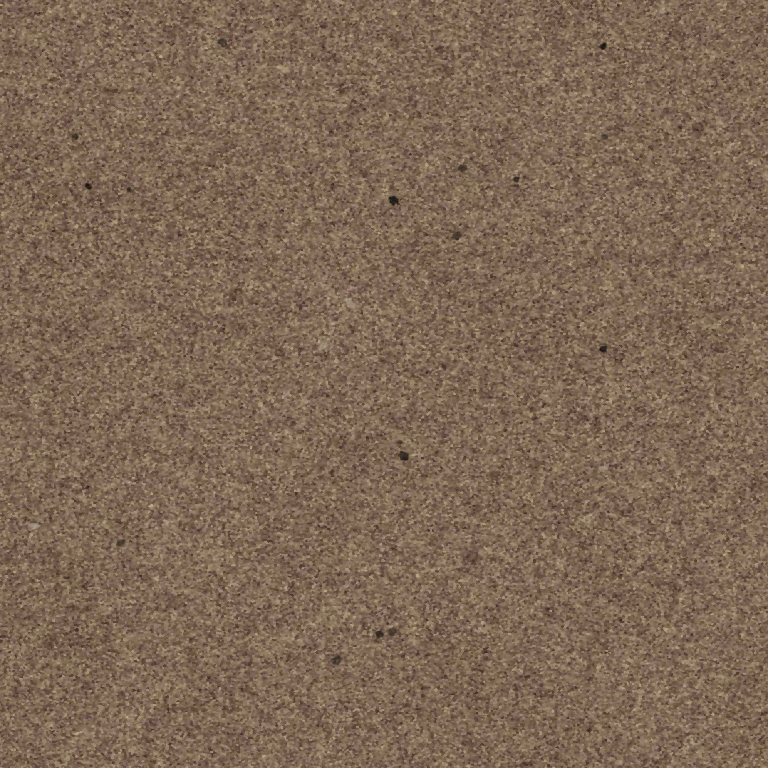
Reproduce this texture procedurally as a WebGL 2 fragment shader.

```glsl
#version 300 es
precision highp float;
// Packed sandy soil: softly blended Voronoi grains carry most of the contrast,
// gradient noise at several scales adds clumps and tan to umber drift, and
// scattered cells hold a few dark pits and pale chips.
uniform vec2 u_resolution;
out vec4 fragColor;

// Three independent random values in 0..1 for an integer cell.
vec3 hash3(vec2 cell, float seed) {
    uvec3 v = uvec3(ivec3(vec3(cell, seed)) + 4096) * 1664525u + 1013904223u;
    v.x += v.y * v.z; v.y += v.z * v.x; v.z += v.x * v.y;
    v ^= v >> 16u;
    v.x += v.y * v.z; v.y += v.z * v.x; v.z += v.x * v.y;
    return vec3(v >> 8u) / 16777216.0;
}

float cornerSlope(vec2 cell, vec2 offset, float seed) {
    float angle = 6.2832 * hash3(cell, seed).x;
    return dot(vec2(cos(angle), sin(angle)), offset);
}

float gradientNoise(vec2 p, float seed) {
    vec2 i = floor(p), f = fract(p);
    vec2 w = f * f * f * (f * (f * 6.0 - 15.0) + 10.0);
    vec2 e = vec2(1.0, 0.0);
    float low = mix(cornerSlope(i, f, seed),
                    cornerSlope(i + e.xy, f - e.xy, seed), w.x);
    float high = mix(cornerSlope(i + e.yx, f - e.yx, seed),
                     cornerSlope(i + e.xx, f - e.xx, seed), w.x);
    return mix(low, high, w.y);
}

// Tone (x) and hue shift (y) of the grains around p.
vec2 grains(vec2 p) {
    vec2 cell = floor(p), sum = vec2(0.0);
    float total = 0.0;
    for (int y = -1; y <= 1; y++)
    for (int x = -1; x <= 1; x++) {
        vec2 id = cell + vec2(x, y);
        vec3 place = hash3(id, 1.0), look = hash3(id, 2.0);
        vec2 d = p - id - place.xy;
        float weight = exp(-11.0 * dot(d, d));
        sum += weight * vec2(look.x + look.y + place.z - 1.5, look.z - 0.5);
        total += weight;
    }
    return sum / max(total, 1e-6);
}

// Coverage by sparse, turned ellipses; x is coverage, y a random shade.
vec2 specks(vec2 uv, float density, float chance, vec2 size, float seed) {
    vec2 p = uv * density, cell = floor(p), result = vec2(0.0);
    float rough = 0.45 * gradientNoise(uv * 210.0, seed + 3.0);
    float pixel = 1.0 / u_resolution.y;
    for (int y = -1; y <= 1; y++)
    for (int x = -1; x <= 1; x++) {
        vec2 id = cell + vec2(x, y);
        vec3 place = hash3(id, seed), look = hash3(id, seed + 1.0);
        float cluster = smoothstep(-0.1, 0.4, gradientNoise(id / density * 3.5, seed + 2.0));
        if (place.z > chance * (0.3 + 2.2 * cluster)) continue;
        float turn = (look.x - 0.5) * 1.8;
        vec2 d = (p - id - place.xy) / density;
        d = mat2(cos(turn), -sin(turn), sin(turn), cos(turn)) * d;
        vec2 radius = size * (0.6 + 0.7 * look.y);
        float edge = (length(d / radius) - 1.0 + rough) * min(radius.x, radius.y);
        float soft = 0.0007 + 0.5 * pixel;
        float cover = 1.0 - smoothstep(-soft, soft, edge);
        if (cover > result.x) result = vec2(cover, look.z);
    }
    return result;
}

void main() {
    vec2 uv = gl_FragCoord.xy / u_resolution.y;
    vec2 grain = grains(uv * vec2(310.0, 370.0));

    // Clumps are slightly wider than tall.
    float fine = gradientNoise(uv * vec2(170.0, 215.0), 11.0);
    float clump = gradientNoise(uv * vec2(75.0, 98.0), 12.0);
    float patchy = gradientNoise(uv * vec2(27.0, 34.0), 13.0);
    float broad = gradientNoise(uv * 6.0, 14.0);
    float tone = 0.13 * grain.x + 0.1 * fine + 0.075 * clump + 0.045 * patchy + 0.025 * broad;
    float hue = 0.06 * grain.y + 0.035 * clump + 0.03 * patchy + 0.02 * fine;

    vec3 color = vec3(0.498, 0.412, 0.336);
    color += tone * vec3(1.0, 1.0, 0.94) + hue * vec3(0.1, 0.45, -0.45);

    // Damp umber stains.
    float stain = smoothstep(0.3, 0.6, gradientNoise(uv * vec2(38.0, 46.0), 15.0) + 0.25 * fine);
    color = mix(color, color * vec3(0.8, 0.75, 0.71), 0.7 * stain);

    // Pale chips, then dark pits.
    vec2 chip = specks(uv, 45.0, 0.008, vec2(0.0065, 0.003), 21.0);
    vec3 chipColor = mix(vec3(0.66, 0.58, 0.45), vec3(0.64, 0.61, 0.57), chip.y);
    color = mix(color, chipColor + 0.5 * tone, 0.8 * chip.x);
    vec2 pit = specks(uv, 50.0, 0.008, vec2(0.0052, 0.0042), 31.0);
    vec3 pitColor = mix(vec3(0.1, 0.085, 0.075), vec3(0.27, 0.22, 0.18), pit.y);
    color = mix(color, pitColor + 0.4 * tone, 0.9 * pit.x);

    fragColor = vec4(clamp(color, 0.0, 1.0), 1.0);
}
```
